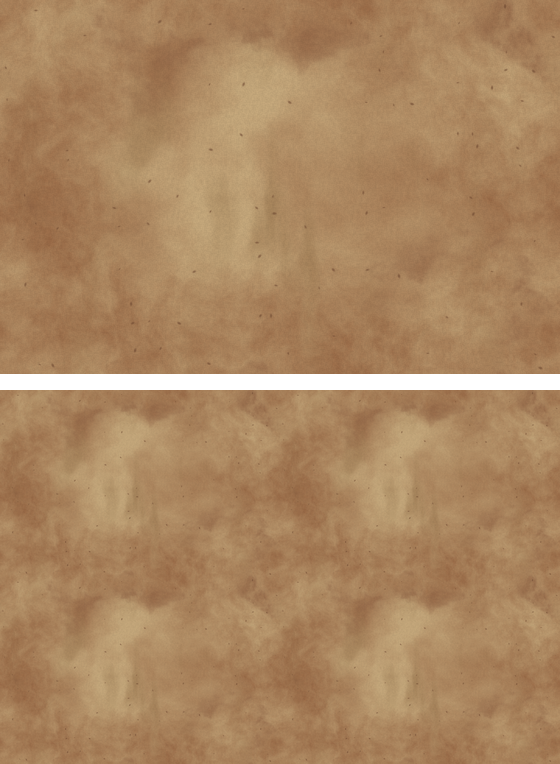
Top, the tile; bottom, the same tile 2 across and 2 down.
Write a WebGL 2 fragment shader that draws this texture.

```glsl
#version 300 es
precision highp float;
// Aged parchment: a pale centre fading into rusty, mottled borders, with soft
// vertical shadows, fine paper grain and a few specks. Every layer is wrapped
// gradient noise with whole-number periods, so the sheet tiles.

#define PALE vec3(0.748, 0.632, 0.462)
#define RUST vec3(0.592, 0.412, 0.275)
#define DEEP_STAIN vec3(0.520, 0.335, 0.225)
#define SHADOW vec3(0.595, 0.465, 0.310)
#define BASE_TONE 0.56
#define CENTRE_GLOW 0.42
#define BLOTCH_STRENGTH 0.62
#define MOTTLE_STRENGTH 0.34
#define STAIN_STRENGTH 0.60
#define STREAK_STRENGTH 0.65
#define GRAIN_STRENGTH 0.050
#define SPECK_SHARE 0.09

uniform vec2 u_resolution;
out vec4 fragColor;

const float TAU = 6.28319;

uint scramble(uint h) {
  h = (h ^ (h >> 16)) * 0x7feb352du;
  h = (h ^ (h >> 15)) * 0x846ca68bu;
  return h ^ (h >> 16);
}

// Random value in 0..1 for a lattice cell
float hash(vec2 cell, float seed) {
  uint h = scramble(uint(cell.x) + scramble(uint(cell.y) + scramble(uint(seed))));
  return float(h >> 8) / 16777216.0;
}

float cornerSlope(vec2 cell, vec2 offset, vec2 period, float seed) {
  float angle = TAU * hash(mod(cell, period), seed);
  return dot(vec2(cos(angle), sin(angle)), offset);
}

// Gradient noise that repeats after "period" cells across the sheet
float noise(vec2 uv, vec2 period, float seed) {
  vec2 p = uv * period;
  vec2 i = floor(p), f = p - i;
  vec2 w = f * f * f * (f * (f * 6.0 - 15.0) + 10.0);
  vec2 e = vec2(1.0, 0.0);
  float low = mix(cornerSlope(i, f, period, seed),
                  cornerSlope(i + e.xy, f - e.xy, period, seed), w.x);
  float high = mix(cornerSlope(i + e.yx, f - e.yx, period, seed),
                   cornerSlope(i + e.xx, f - e.xx, period, seed), w.x);
  return mix(low, high, w.y);
}

float fbm(vec2 uv, vec2 period, int octaves, float gain, float seed) {
  float sum = 0.0, amplitude = 1.0;
  for (int k = 0; k < octaves; k++) {
    sum += amplitude * noise(uv, period, seed + float(k));
    period *= 2.0;
    amplitude *= gain;
  }
  return sum;
}

// Sparse dark flecks, one candidate per cell
float specks(vec2 uv, vec2 period) {
  vec2 p = uv * period;
  vec2 cell = mod(floor(p), period);
  vec2 centre = 0.25 + 0.5 * vec2(hash(cell, 91.0), hash(cell, 92.0));
  float angle = TAU * hash(cell, 93.0);
  vec2 d = fract(p) - centre;
  d = vec2(dot(d, vec2(cos(angle), sin(angle))), dot(d, vec2(-sin(angle), cos(angle))));
  float radius = mix(0.035, 0.085, hash(cell, 94.0));
  float blur = period.y / u_resolution.y;
  float fleck = 1.0 - smoothstep(-blur, blur, length(d * vec2(0.7, 1.2)) - radius);
  return fleck * step(hash(cell, 95.0), SPECK_SHARE);
}

void main() {
  vec2 uv = gl_FragCoord.xy / u_resolution;

  // Warped coordinates give the stains ragged outlines
  vec2 warp = vec2(fbm(uv, vec2(6, 4), 4, 0.5, 11.0), fbm(uv, vec2(6, 4), 4, 0.5, 21.0));
  vec2 warped = uv + 0.035 * warp;

  // Pale centre, smooth across the wrap
  vec2 bump = 0.5 - 0.5 * cos(TAU * (warped - vec2(0.0, 0.04)));
  float centre = smoothstep(0.0, 0.8, bump.x * bump.y);

  // Broad discoloration and finer mottling, roughest near the borders
  float blotch = fbm(warped, vec2(4, 3), 4, 0.5, 31.0);
  float mottle = fbm(warped, vec2(24, 16), 5, 0.65, 41.0);
  float tone = BASE_TONE + CENTRE_GLOW * (centre - 0.36) + BLOTCH_STRENGTH * blotch;
  tone += MOTTLE_STRENGTH * mottle * mix(0.75, 0.3, centre);
  vec3 color = mix(RUST, PALE, clamp(tone, -0.1, 1.05));

  // Vertical shadows in the paler paper
  float streak = fbm(uv + vec2(0.02, 0.05) * warp, vec2(11, 2), 3, 0.5, 51.0);
  float streakMask = smoothstep(0.0, 0.65, streak) * mix(0.25, 1.0, centre);
  color = mix(color, SHADOW, STREAK_STRENGTH * streakMask);

  // Concentrated rusty stains with gritty edges
  float stain = fbm(warped, vec2(5, 4), 5, 0.55, 61.0) + 0.35 * mottle;
  float stainMask = smoothstep(0.15, 0.85, stain) * (1.0 - 0.9 * centre);
  color = mix(color, DEEP_STAIN, STAIN_STRENGTH * stainMask);

  // Paper fibres and grain
  float grain = noise(uv, vec2(360, 240), 71.0) + 0.7 * noise(uv, vec2(171, 114), 72.0);
  grain += 0.45 * noise(uv, vec2(150, 50), 73.0);
  color *= 1.0 + GRAIN_STRENGTH * grain;

  color = mix(color, DEEP_STAIN * 0.8, 0.6 * specks(uv, vec2(36, 24)));
  fragColor = vec4(color, 1.0);
}
```
